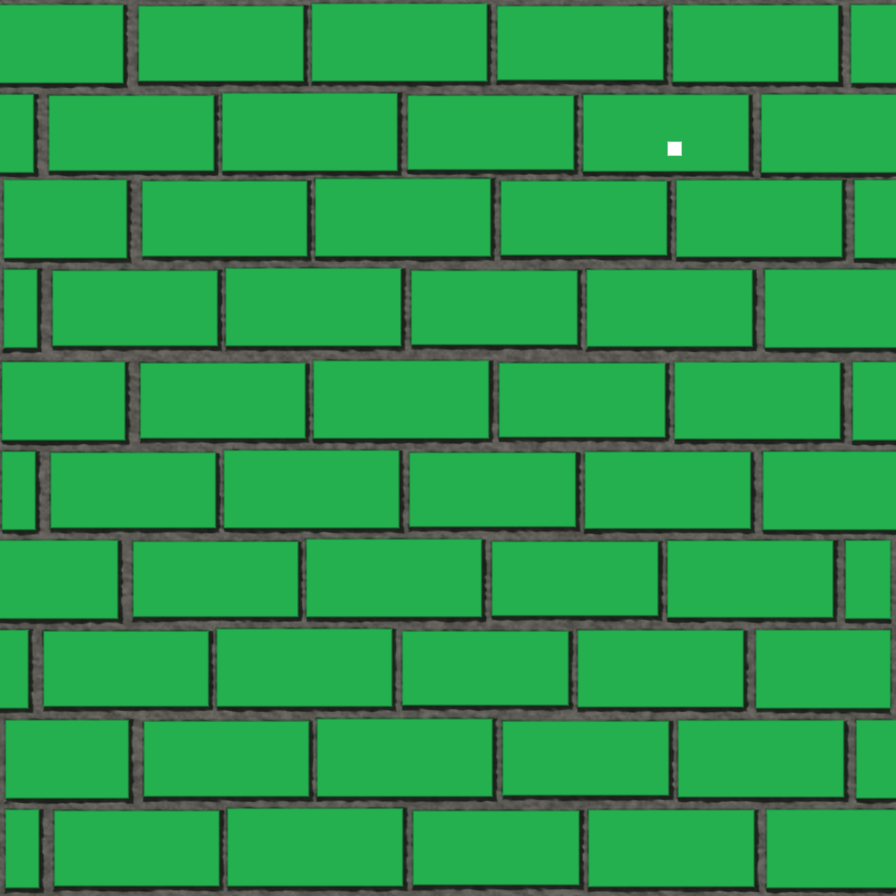
Give the GLSL for this texture, as a Shadertoy shader.

```glsl
const vec3 BRICK = vec3(0.14, 0.69, 0.31);
const vec3 MORTAR = vec3(0.365, 0.355, 0.335);
const vec3 SHADOW = vec3(0.105, 0.12, 0.10);
const vec3 PATCH = vec3(1.0);

const vec2 COUNT = vec2(5.0, 10.0);       // bricks across, courses down
const vec2 CELL = 1.0 / COUNT;
const float FIRST_JOINT = 0.146;          // upright joint of the top course
const vec2 SHADOW_OFFSET = vec2(0.0048, 0.0054);
const float SHADOW_ROUGHNESS = 0.0024;
const float SHADOW_SOFTNESS = 0.0016;
const float FACE_SOFTNESS = 0.0019;
const float PATCH_SOFTNESS = 0.0011;
const float GRAIN = 0.22;
const vec2 PATCH_CENTER = vec2(0.753, 0.166);
const float PATCH_HALF = 0.0078;

// Five brick shapes along a course, inset from left, top, right, bottom
const vec4 INSET[5] = vec4[5](
    vec4(0.0085, 0.0065, 0.0073, 0.0095), vec4(0.0018, 0.0039, 0.0025, 0.0094),
    vec4(0.0089, 0.0065, 0.0056, 0.0107), vec4(0.0047, 0.0055, 0.0103, 0.0087),
    vec4(0.0035, 0.0052, 0.0085, 0.0074));

// Drift of each pair of courses
const vec2 DRIFT[5] = vec2[5](
    vec2(0.0, 0.0), vec2(0.004, -0.0046), vec2(0.002, -0.0014),
    vec2(-0.006, -0.0022), vec2(0.006, -0.0017));

float hash(vec2 p) {
    vec3 q = fract(vec3(p.xyx) * 0.1031);
    q += dot(q, q.yzx + 33.33);
    return fract((q.x + q.y) * q.z);
}

float noise(vec2 p) {
    vec2 i = floor(p), f = fract(p);
    f = f * f * (3.0 - 2.0 * f);
    return mix(mix(hash(i), hash(i + vec2(1, 0)), f.x),
               mix(hash(i + vec2(0, 1)), hash(i + vec2(1, 1)), f.x), f.y);
}

float boxDistance(vec2 p, vec2 halfSize) {
    vec2 d = abs(p) - halfSize;
    return length(max(d, 0.0)) + min(max(d.x, d.y), 0.0);
}

// Distances to the nearest brick (x) and to the nearest shadow (y)
vec2 wallDistances(vec2 p) {
    vec2 nearest = vec2(1.0);
    float baseRow = floor(p.y / CELL.y);
    for (int j = -1; j <= 1; j++) {
        float row = baseRow + float(j);
        float parity = mod(row, 2.0);
        vec2 drift = DRIFT[int(mod(row, COUNT.y) * 0.5)];
        vec2 start = drift + vec2(FIRST_JOINT - 0.5 * parity * CELL.x, row * CELL.y);
        // Each course is one canvas long, so its drift bares a mortar seam
        float courseEnd = abs(p.x - drift.x - 0.5) - 0.5;
        if (drift.x == 0.0) courseEnd = -1.0;
        float baseColumn = floor((p.x - start.x) / CELL.x);
        for (int i = -1; i <= 1; i++) {
            float column = baseColumn + float(i);
            vec4 inset = INSET[int(mod(column, COUNT.x))];
            vec2 low = start + vec2(column * CELL.x, 0.0) + inset.xy;
            vec2 high = start + vec2((column + 1.0) * CELL.x, CELL.y) - inset.zw;
            vec2 center = 0.5 * (low + high), halfSize = 0.5 * (high - low);
            float face = boxDistance(p - center, halfSize);
            float shadow = boxDistance(p - center - 0.5 * SHADOW_OFFSET,
                                       halfSize + 0.5 * SHADOW_OFFSET);
            nearest = min(nearest, max(vec2(face, shadow), courseEnd));
        }
    }
    return nearest;
}

void mainImage(out vec4 fragColor, in vec2 fragCoord) {
    vec2 p = fragCoord / iResolution.xy;
    p.y = 1.0 - p.y;                      // courses run from the top down
    float pixel = 0.6 / iResolution.y;
    vec2 wall = wallDistances(p);

    // Rough mortar with slanted streaks
    vec2 slanted = vec2(p.x + 0.6 * p.y, p.y - 0.3 * p.x);
    float streaks = noise(slanted * vec2(110.0, 220.0));
    float grain = 0.65 * streaks + 0.35 * noise(p * 330.0);
    vec3 color = MORTAR * (1.0 + GRAIN * (grain - 0.5) * 2.0);

    // Ragged shadow to the right of and below each brick
    float shadowSoft = max(SHADOW_SOFTNESS, pixel);
    float ragged = wall.y + SHADOW_ROUGHNESS * (streaks - 0.5);
    float shade = 1.0 - smoothstep(-shadowSoft, shadowSoft, ragged);
    color = mix(color, SHADOW * (0.8 + 0.4 * grain), shade * 0.92);

    // Thin dark contact line around each brick
    color *= 1.0 - 0.25 * (1.0 - smoothstep(0.0, 0.003, wall.x));

    // Flat brick faces
    float faceSoft = max(FACE_SOFTNESS, pixel);
    color = mix(color, BRICK, 1.0 - smoothstep(-faceSoft, faceSoft, wall.x));

    // Small bare patch
    float patchSoft = max(PATCH_SOFTNESS, pixel);
    float patchDistance = boxDistance(p - PATCH_CENTER, vec2(PATCH_HALF));
    color = mix(color, PATCH, 1.0 - smoothstep(-patchSoft, patchSoft, patchDistance));

    fragColor = vec4(color, 1.0);
}
```
